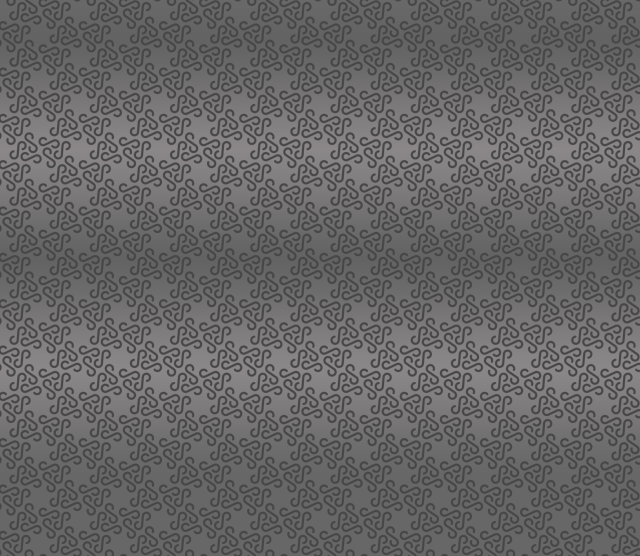
A WebGL 2 fragment shader for this pattern:

```glsl
#version 300 es
precision highp float;
// Brushed grey sheet with soft light bands, covered by interlocking round-looped S curls.
uniform vec2 u_resolution;
out vec4 fragColor;

vec2 rotate(vec2 p, float angle) {
    float c = cos(angle), s = sin(angle);
    return vec2(c * p.x - s * p.y, s * p.x + c * p.y);
}

// Distance to an S whose straight stem lies on the x axis, with a loop at each end.
float curlDistance(vec2 p) {
    const float radius = 0.077, halfStem = 0.106, sweep = 4.45;
    p = p.x < 0.0 ? -p : p;
    float stem = length(vec2(max(p.x - halfStem, 0.0), p.y));
    vec2 q = p - vec2(halfStem, -radius);
    float turn = mod(atan(q.x, q.y), 6.2831853);
    vec2 tip = radius * vec2(sin(sweep), cos(sweep));
    float loop = turn < sweep ? abs(length(q) - radius) : length(q - tip);
    return min(stem, loop);
}

// Distance to the nearest curl; six surround every point of a unit hexagonal lattice.
float latticeDistance(vec2 p) {
    const vec2 stepA = vec2(0.8660254, 0.5), stepB = vec2(0.0, 1.0);
    float column = p.x / stepA.x;
    vec2 cell = floor(vec2(column, p.y - 0.5 * column) + 0.5);
    float nearest = 1.0;
    for (int i = -1; i <= 1; i++) {
        for (int j = -1; j <= 1; j++) {
            vec2 id = cell + vec2(i, j);
            vec2 q = p - id.x * stepA - id.y * stepB;
            for (int k = 0; k < 6; k++) {
                vec2 local = rotate(q, -1.0471976 * float(k)) - 0.39 * vec2(-0.5, 0.8660254);
                nearest = min(nearest, curlDistance(rotate(local, -0.44)));
            }
        }
    }
    return nearest;
}

// Two horizontal highlights, with a darker crease between them.
vec3 sheenColor(float height) {
    float fromHighlight = min(abs(height - 0.73), abs(height - 0.339));
    float ramp = 1.0 - min(fromHighlight / 0.195, 1.0);
    float glow = mix(ramp, smoothstep(0.0, 1.0, ramp), 0.4);
    float floorTone = 0.388 + 0.02 * smoothstep(0.925, 1.0, height)
                    + 0.017 * (1.0 - smoothstep(0.12, 0.3, height));
    return mix(vec3(floorTone), vec3(0.545, 0.53, 0.535), glow);
}

void main() {
    vec2 uv = gl_FragCoord.xy / u_resolution.y;

    // Twelve lattice rows down, eight column pairs across.
    vec2 p = uv * 12.0 - vec2(0.0, 0.757);
    float pixel = 12.0 / u_resolution.y;

    float stroke = 1.0 - smoothstep(-0.75 * pixel, 0.75 * pixel, latticeDistance(p) - 0.0235);
    vec3 color = mix(sheenColor(uv.y), vec3(0.28, 0.277, 0.28), stroke);
    fragColor = vec4(color, 1.0);
}
```
